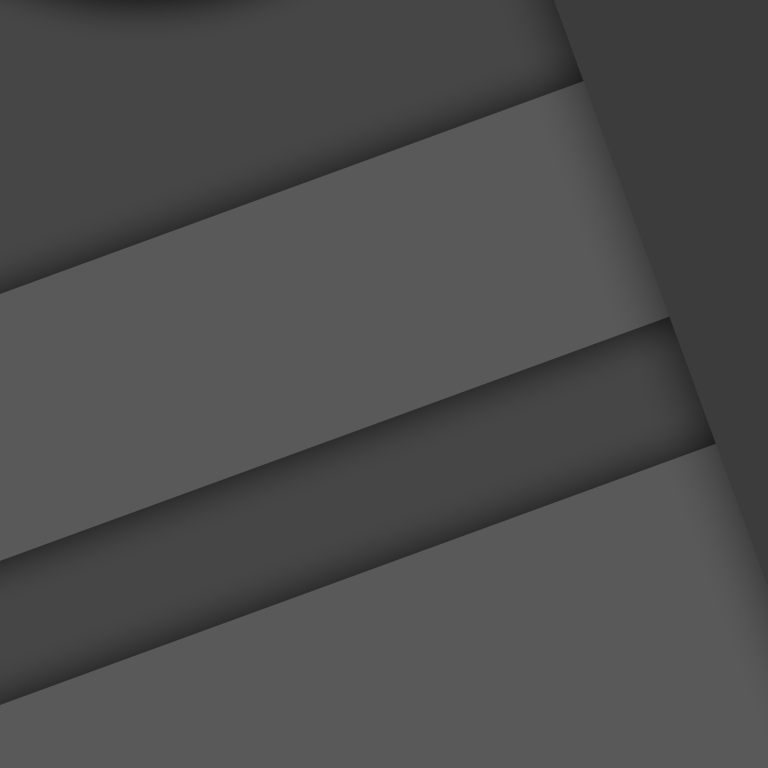
Reproduce this background procedurally as a Shadertoy shader.

```glsl
// Layered grey paper: two pale tilted strips over a dark sheet, closed on the
// right by a perpendicular panel. Everything is measured in one rotated frame,
// and each raised layer casts a soft shadow that fades with edge distance.

const float TILT = radians(20.05);
const float PANEL_EDGE = 1.0203;
const float UPPER_TOP = 0.5798;
const float UPPER_BOTTOM = 0.2533;
const float LOWER_TOP = 0.0771;

const vec3 SHEET = vec3(0.274);
const vec3 STRIP = vec3(0.349);
const vec3 PANEL = vec3(0.235);

// Smooth coverage of the region where distance is negative.
float coverage(float distance, float pixel) {
    return 1.0 - smoothstep(-0.7 * pixel, 0.7 * pixel, distance);
}

// Brightness left beside a raised edge; strongest at zero distance.
float shade(float distance, float reach, float strength) {
    float falloff = clamp(1.0 - max(distance, 0.0) / reach, 0.0, 1.0);
    return 1.0 - strength * falloff * falloff;
}

// Signed distance to a band between two parallel lines.
float bandDistance(float across, float low, float high) {
    return abs(across - 0.5 * (low + high)) - 0.5 * (high - low);
}

void mainImage(out vec4 fragColor, in vec2 fragCoord) {
    vec2 p = fragCoord / iResolution.y;
    float pixel = 1.0 / iResolution.y;

    // Rotated frame: x runs along the strips, y across them.
    vec2 axis = vec2(cos(TILT), sin(TILT));
    vec2 q = vec2(dot(p, axis), dot(p, vec2(-axis.y, axis.x)));
    float upper = bandDistance(q.y, UPPER_BOTTOM, UPPER_TOP);
    float lower = q.y - LOWER_TOP;
    float toPanel = PANEL_EDGE - q.x;

    // Dark sheet, shaded by both strips, the panel and a disc above the top.
    float disc = length(p - vec2(0.185, 1.45)) - 0.45;
    vec3 color = SHEET;
    color *= shade(upper, 0.058, 0.36) * shade(lower, 0.058, 0.36);
    color *= shade(toPanel, 0.075, 0.34);
    color *= shade(disc, 0.060, 0.46);

    // Pale strips, lightly shaded by the panel.
    vec3 strip = STRIP * shade(toPanel, 0.080, 0.27);
    color = mix(color, strip, coverage(min(upper, lower), pixel));

    // Flat panel on top of all layers.
    color = mix(color, PANEL, coverage(toPanel, pixel));
    fragColor = vec4(color, 1.0);
}
```
